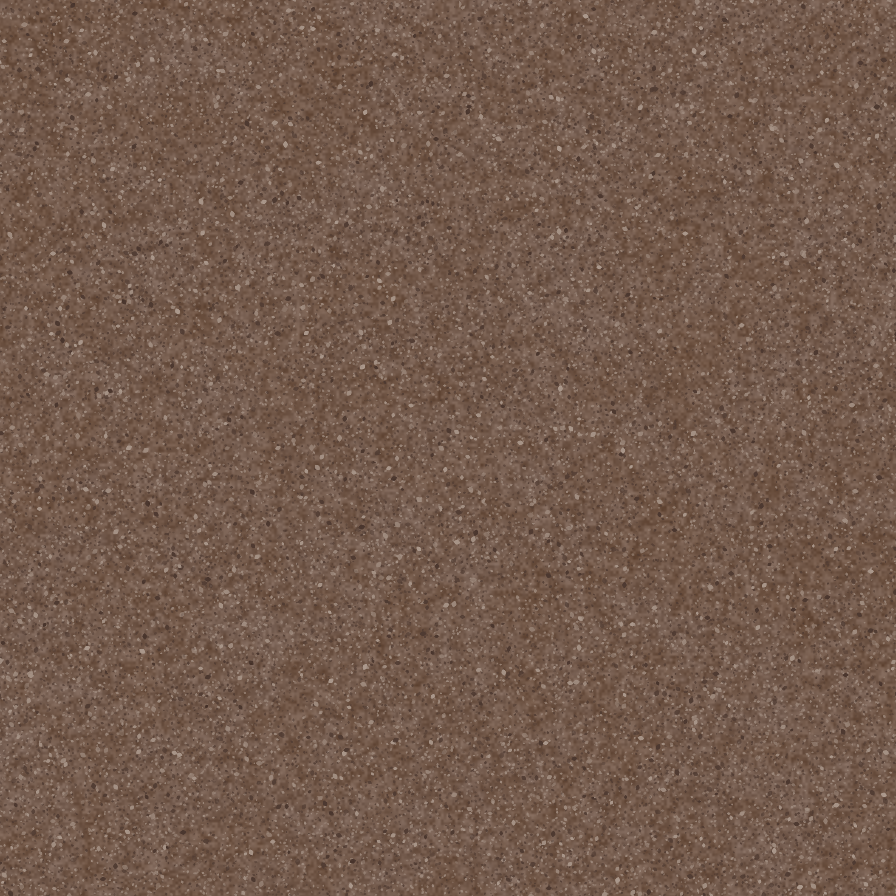
Write a WebGL 1 fragment shader that draws this texture.

```glsl
precision highp float;
// Fine-grained brown stone: rusty matrix with tiny pale and dark mineral specks.
uniform vec2 u_resolution;

#define FINE_CELLS 235.0     // small grains across the canvas
#define COARSE_CELLS 125.0   // larger grains across the canvas
#define PATCH_CELLS 30.0     // clusters of rusty and grey matrix
#define FINE_DENSITY 0.56
#define COARSE_DENSITY 0.15
#define MOTTLE 0.17          // brightness range of the matrix
#define RUST vec3(0.438, 0.330, 0.262)
#define GREY_BROWN vec3(0.464, 0.372, 0.324)
#define PALE vec3(0.640, 0.565, 0.515)
#define DARK vec3(0.310, 0.230, 0.195)

float hash(vec2 p) {
  vec3 q = fract(vec3(p.xyx) * 0.1031);
  q += dot(q, q.yzx + 33.33);
  return fract((q.x + q.y) * q.z);
}

vec2 hash2(vec2 p) {
  return vec2(hash(p + 17.3), hash(p + 71.9));
}

float valueNoise(vec2 p) {
  vec2 cell = floor(p);
  vec2 f = fract(p);
  f = f * f * (3.0 - 2.0 * f);
  float low = mix(hash(cell), hash(cell + vec2(1.0, 0.0)), f.x);
  float high = mix(hash(cell + vec2(0.0, 1.0)), hash(cell + vec2(1.0)), f.x);
  return mix(low, high, f.y);
}

// Lays jittered, slightly angular grains over a colour.
vec3 addGrains(vec3 color, vec2 uv, float cells, float density, float contrast, float seed) {
  vec2 p = uv * cells;
  vec2 home = floor(p);
  float pixel = cells / min(u_resolution.x, u_resolution.y);
  for (int y = -1; y <= 1; y++) {
    for (int x = -1; x <= 1; x++) {
      vec2 cell = home + vec2(float(x), float(y));
      vec2 id = cell + seed;
      vec2 offset = p - cell - hash2(id);
      // Stretch each grain along its own direction
      float angle = 6.2832 * hash(id + 5.7);
      vec2 axis = vec2(cos(angle), sin(angle));
      vec2 local = vec2(dot(offset, axis), dot(offset, vec2(-axis.y, axis.x)));
      local.y *= 1.35;
      float dist = mix(length(local), abs(local.x) + abs(local.y), 0.4);
      float radius = mix(0.24, 0.48, hash(id + 29.1));
      float cover = clamp((radius - dist) / pixel + 0.5, 0.0, 1.0);
      cover *= step(hash(id + 43.7), density);
      // Pale grains slightly outnumber dark ones
      float kind = hash(id + 88.2);
      float strength = contrast * mix(0.35, 1.0, hash(id + 61.4));
      vec3 grain = kind < 0.53 ? PALE : DARK;
      color = mix(color, grain, cover * strength);
    }
  }
  return color;
}

void main() {
  vec2 uv = gl_FragCoord.xy / min(u_resolution.x, u_resolution.y);

  // Matrix: rusty and grey patches with a fine mottle
  float clusters = valueNoise(uv * PATCH_CELLS + 3.1);
  float broad = valueNoise(uv * 7.0 + 40.6);
  float fine = valueNoise(uv * FINE_CELLS * 1.35 + 9.4);
  float medium = valueNoise(uv * COARSE_CELLS + 120.8);
  float greyness = clamp(0.5 * clusters + 0.2 * broad + 0.6 * medium - 0.15, 0.0, 1.0);
  vec3 color = mix(RUST, GREY_BROWN, greyness);
  color += MOTTLE * (0.7 * fine + 0.3 * medium - 0.5);

  // Mineral specks, thinner where the matrix is rusty
  float richness = 0.65 + 0.5 * clusters + 0.2 * broad;
  color = addGrains(color, uv, FINE_CELLS, FINE_DENSITY * richness, 0.85, 11.0);
  color = addGrains(color, uv, COARSE_CELLS, COARSE_DENSITY * richness, 1.15, 207.0);

  gl_FragColor = vec4(clamp(color, 0.0, 1.0), 1.0);
}
```
